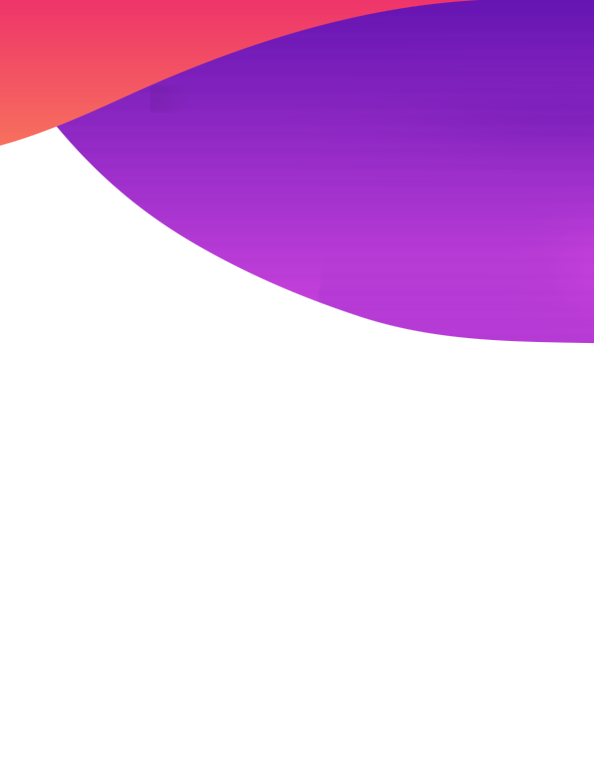
Write a Shadertoy shader that draws this background.

```glsl
// Draws a coral corner and a violet leaf-shaped wave sweeping over a white page.

// Lengths are in canvas heights, with y measured down from the top
const float PAGE_WIDTH = 0.774;

const vec3 PAGE = vec3(1.0);
const vec3 CORAL_TOP = vec3(0.935, 0.205, 0.415);
const vec3 CORAL_LOW = vec3(0.970, 0.440, 0.365);
const vec3 VIOLET_TOP = vec3(0.395, 0.080, 0.700);
const vec3 VIOLET_DEEP = vec3(0.490, 0.125, 0.735);
const vec3 VIOLET_MID = vec3(0.610, 0.180, 0.790);
const vec3 ORCHID = vec3(0.715, 0.228, 0.835);
const vec3 ORCHID_GLOW = vec3(0.755, 0.243, 0.850);

const float CORAL_DEPTH = 0.190;
const vec2 SHADE_CENTER = vec2(0.735, 0.140);
const vec2 SHADE_SIZE = vec2(0.190, 0.050);
const vec2 GLOW_CENTER = vec2(0.785, 0.355);
const vec2 GLOW_SIZE = vec2(0.060, 0.055);
const vec2 PANEL_CORNER = vec2(0.424, 0.327);
const float PANEL_SLANT = 0.15;
const vec2 TINT_MIN = vec2(0.196, 0.111);
const vec2 TINT_MAX = vec2(0.256, 0.147);
const float BAND_STRENGTH = 0.003;

// Cubic through two points (x, y) with end slopes, extended by straight lines
float hermite(float x, vec2 a, vec2 b, float slopeA, float slopeB) {
    float span = b.x - a.x;
    float t = clamp((x - a.x) / span, 0.0, 1.0);
    float s = 1.0 - t;
    float y = a.y * s * s * (1.0 + 2.0 * t) + b.y * t * t * (3.0 - 2.0 * t)
            + span * t * s * (slopeA * s - slopeB * t);
    return y + slopeA * min(x - a.x, 0.0) + slopeB * max(x - b.x, 0.0);
}

// Lower border of the coral corner
float coralEdge(float x) {
    const vec2 start = vec2(0.0, 0.1896);
    const vec2 bend = vec2(0.1688, 0.1234);
    const vec2 end = vec2(0.6364, -0.0005);
    return x < bend.x ? hermite(x, start, bend, -0.27, -0.455)
                      : hermite(x, bend, end, -0.455, -0.04);
}

// Lower border of the violet wave
float violetEdge(float x) {
    const vec2 tip = vec2(0.0740, 0.1649);
    const vec2 flank = vec2(0.2597, 0.3208);
    const vec2 belly = vec2(0.4675, 0.4117);
    const vec2 end = vec2(PAGE_WIDTH, 0.4468);
    if (x < flank.x) return hermite(x, tip, flank, 1.20, 0.57);
    if (x < belly.x) return hermite(x, flank, belly, 0.57, 0.33);
    return hermite(x, belly, end, 0.33, 0.02);
}

// Antialiased coverage, full where the signed height is positive
float coverage(float height) {
    return clamp(0.5 + height / max(fwidth(height), 1e-5), 0.0, 1.0);
}

float softSpot(vec2 p, vec2 center, vec2 size) {
    vec2 q = (p - center) / size;
    return exp(-dot(q, q));
}

vec3 violetColor(vec2 p) {
    // Vertical ramp
    vec3 color = mix(VIOLET_TOP, VIOLET_DEEP, clamp(p.y / 0.10, 0.0, 1.0));
    color = mix(color, VIOLET_MID, clamp((p.y - 0.10) / 0.12, 0.0, 1.0));
    color = mix(color, ORCHID, clamp((p.y - 0.22) / 0.11, 0.0, 1.0));
    color = mix(color, ORCHID_GLOW, clamp((p.y - 0.33) / 0.05, 0.0, 1.0));

    // Dark cloud on the right
    color = mix(color, VIOLET_DEEP, 0.75 * softSpot(p, SHADE_CENTER, SHADE_SIZE));

    // Flat panel with a slanted left side, then the glow at the margin
    float panelLeft = PANEL_CORNER.x - PANEL_SLANT * (p.y - PANEL_CORNER.y);
    float panel = smoothstep(-0.003, 0.003, p.x - panelLeft)
                * smoothstep(-0.003, 0.003, p.y - PANEL_CORNER.y);
    color = mix(color, ORCHID, panel);
    color = mix(color, ORCHID_GLOW, softSpot(p, GLOW_CENTER, GLOW_SIZE));

    // Small tint that fades to the right
    vec2 inside = smoothstep(TINT_MIN - 0.001, TINT_MIN + 0.001, p);
    float fade = 1.0 - smoothstep(TINT_MIN.x, TINT_MAX.x, p.x);
    float floorMask = 1.0 - smoothstep(TINT_MAX.y - 0.001, TINT_MAX.y + 0.001, p.y);
    color *= 1.0 - 0.06 * inside.x * inside.y * fade * floorMask;

    // Faint horizontal banding
    return color + BAND_STRENGTH * (sin(p.y * 310.0) + 0.5 * sin(p.y * 571.0));
}

void mainImage(out vec4 fragColor, in vec2 fragCoord) {
    vec2 uv = fragCoord / iResolution.xy;
    vec2 p = vec2(uv.x * PAGE_WIDTH, 1.0 - uv.y);

    // Layers from back to front
    vec3 coral = mix(CORAL_TOP, CORAL_LOW, clamp(p.y / CORAL_DEPTH, 0.0, 1.0));
    vec3 color = mix(PAGE, violetColor(p), coverage(violetEdge(p.x) - p.y));
    color = mix(color, coral, coverage(coralEdge(p.x) - p.y));
    fragColor = vec4(color, 1.0);
}
```
